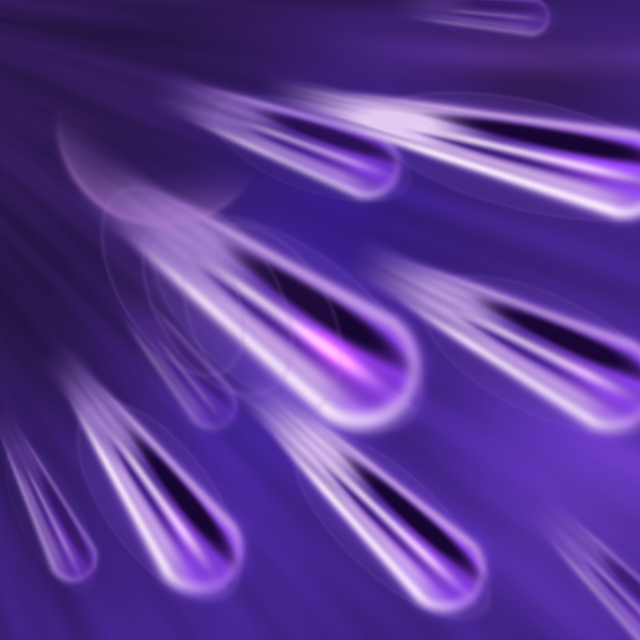
A Shadertoy shader for this background:

```glsl
// Glassy violet droplets streaking down and right through a dark indigo flow.

const int DROPS = 10;

// Tail xy, head xy
const vec4 AXIS[DROPS] = vec4[DROPS](
    vec4(.65, .99, .83, .974), vec4(.875, .175, 1.03, .02),
    vec4(.015, .325, .115, .128), vec4(.215, .512, .332, .368),
    vec4(.31, .838, .575, .742), vec4(.635, .56, .957, .401),
    vec4(.53, .832, .977, .729), vec4(.445, .345, .697, .108),
    vec4(.13, .39, .3125, .141), vec4(.225, .665, .5625, .427));

// Tail radius, head radius, opacity, paleness of the tail
const vec4 FORM[DROPS] = vec4[DROPS](
    vec4(.02, .03, .25, .4), vec4(.026, .04, .35, .6),
    vec4(.016, .038, .4, .3), vec4(.026, .04, .25, .1),
    vec4(.03, .052, .6, .65), vec4(.032, .074, .85, .85),
    vec4(.025, .068, 1., 1.1), vec4(.03, .063, .95, 1.),
    vec4(.026, .068, .95, .6), vec4(.045, .094, 1., .62));

vec2 hashGradient(vec2 cell) {
    float h = fract(sin(dot(cell, vec2(127.1, 311.7))) * 43758.5);
    return vec2(cos(6.2832 * h), sin(6.2832 * h));
}

float gradientNoise(vec2 p) {
    vec2 i = floor(p), f = fract(p);
    vec2 u = f * f * f * (f * (f * 6. - 15.) + 10.);
    vec2 e = vec2(0, 1);
    return mix(
        mix(dot(hashGradient(i), f), dot(hashGradient(i + e.yx), f - e.yx), u.x),
        mix(dot(hashGradient(i + e), f - e), dot(hashGradient(i + 1.), f - 1.), u.x), u.y);
}

float bell(float x, float width) {
    x /= width;
    return exp(-x * x);
}

// Streaks fan out from a point beyond the upper left corner
vec3 background(vec2 p) {
    vec2 ray = p - vec2(-.35, 1.03);
    vec2 polar = vec2(atan(ray.y, ray.x), length(ray));
    float broad = gradientNoise(polar * vec2(9., 2.5));
    float fine = gradientNoise(polar * vec2(26., 2.8) + 7.);
    float depth = smoothstep(.1, 1.05, .55 * p.x + .75 * (1. - p.y));
    vec3 col = mix(vec3(.185, .1, .34), vec3(.26, .14, .55), depth);
    col += vec3(.13, .075, .17) * bell(length(p - vec2(.96, .24)), .2);
    col += vec3(.0, .0, .12) * bell(length(p - vec2(.52, .67)), .17);
    col += vec3(.01, .01, .09) * bell(length(p - vec2(.42, .36)), .13);
    col -= vec3(.04, .02, .08) * bell(length(p - vec2(.0, .46)), .2);
    col += vec3(.1, .06, .12) * bell(p.y - .935 + .03 * p.x, .03) * smoothstep(.45, .85, p.x);
    col -= vec3(.02, .02, .09) * bell(length((p - vec2(.85, .87)) * vec2(.4, 1)), .06);
    return col * (1. + .22 * broad + .22 * fine);
}

vec3 addDrop(vec3 col, vec2 p, vec4 axis, vec4 form) {
    // Axial position s: 0 tail, 1 head; side v: +1 upper edge, -1 lower edge
    vec2 span = axis.zw - axis.xy, rel = p - axis.xy;
    float len = length(span);
    vec2 dir = span / len;
    float along = dot(rel, dir), across = dot(rel, vec2(-dir.y, dir.x));
    float s = along / len;
    float radius = mix(form.x, form.y, clamp(s, 0., 1.));
    float v = across / radius;
    float q = length(vec2(max(along - len, 0.) / radius, v));
    float wisp = gradientNoise(vec2(v * 2.6, s * 2.) + axis.xy * 40.);
    float alpha = form.z, largest = smoothstep(.074, .09, form.y);
    vec3 lavender = vec3(.83, .69, .92), white = vec3(.97, .91, .99);

    // Thin offset shell and soft outer glow
    float shell = length(vec2((s - .68) * len / (.48 * len + form.y * .5),
        (across + .1 * form.y) / (form.y * 1.25)));
    col = mix(col, vec3(.5, .36, .75), alpha * (.14 * smoothstep(1.02, .97, shell)
        + .14 * bell(shell - 1., .03)));
    col += vec3(.1, .04, .16) * alpha * bell(max(q - .85, 0.), .3) * smoothstep(-.3, .3, s);

    // Violet body, brighter toward the head
    float inside = smoothstep(1.12, .8, q) * smoothstep(-.15, .3, s);
    vec3 body = mix(vec3(.29, .14, .55), vec3(.52, .22, .88), smoothstep(.4, 1.1, s));
    col = mix(col, body * (1. + .4 * wisp), inside * alpha * .85);

    // Pale tail veil
    float veil = smoothstep(1.35, .4, q) * smoothstep(-.3, .22, s) * smoothstep(.58, .26, s);
    col = mix(col, mix(lavender, white, .4 * form.w), clamp(veil * alpha * form.w * (.9 + .4 * wisp), 0., 1.));

    // Inner streaks, with a dark groove between them
    float run = smoothstep(.2, .5, s) * smoothstep(1.2, .85, s) * alpha;
    col = mix(col, lavender, .85 * run * bell(v + .6, .2));
    col = mix(col, vec3(.2, .07, .46), .85 * run * bell(v + .3, .1) * smoothstep(1.05, .6, s));
    col = mix(col, white, .8 * run * bell(v + .07, .14));
    col += vec3(.35, .02, .3) * alpha * mix(.2, 1., largest) * bell(s - .88, .16) * bell(v + .05, .27);

    // Black slit below the upper rim
    float slit = length(vec2((s - .74) / .42, (v - .49 + .12 * (s - .74)) / .3));
    col = mix(col, vec3(.09, .02, .2), min(alpha * 1.15, 1.) * smoothstep(1.2, .5, slit));

    // Rim, strongest on the lower side, fading around the head of lesser drops
    float rim = bell(q - .9, v < 0. ? .18 : .14) * smoothstep(-.1, .4, s);
    float rimLight = mix(.75, .97, smoothstep(.5, -.8, v))
        * (1. - mix(.65, .3, largest) * smoothstep(.95, 1.2, s));
    return mix(col, mix(lavender, white, smoothstep(.3, -.7, v)), rim * rimLight * alpha);
}

void mainImage(out vec4 fragColor, in vec2 fragCoord) {
    vec2 p = fragCoord / iResolution.xy;
    vec3 col = background(p);
    for (int i = 0; i < DROPS; i++) col = addDrop(col, p, AXIS[i], FORM[i]);

    // Crescent veil over the largest tail
    vec2 c = p - vec2(.254, .811);
    float ring = length(c) - .165;
    float lowerLeft = smoothstep(.02, .16, -c.y - .35 * c.x);
    col = mix(col, vec3(.67, .47, .8), lowerLeft
        * (.5 * smoothstep(.006, -.006, ring) * smoothstep(-.1, 0., ring) + .2 * bell(ring, .008)));

    // Faint overlapping glass loops beside it
    for (int i = 0; i < 3; i++) {
        float k = float(i);
        vec2 g = p - vec2(.27 + .07 * k, .56 - .03 * k);
        g = vec2(g.x * .85 + g.y * .5, g.y * .85 - g.x * .5);
        float loop = length(g / vec2(.085 + .01 * k, .16)) - 1.;
        col = mix(col, vec3(.62, .45, .82), .05 * smoothstep(.03, -.03, loop) + .14 * bell(loop, .035));
    }
    fragColor = vec4(clamp(col, 0., 1.), 1.);
}
```
